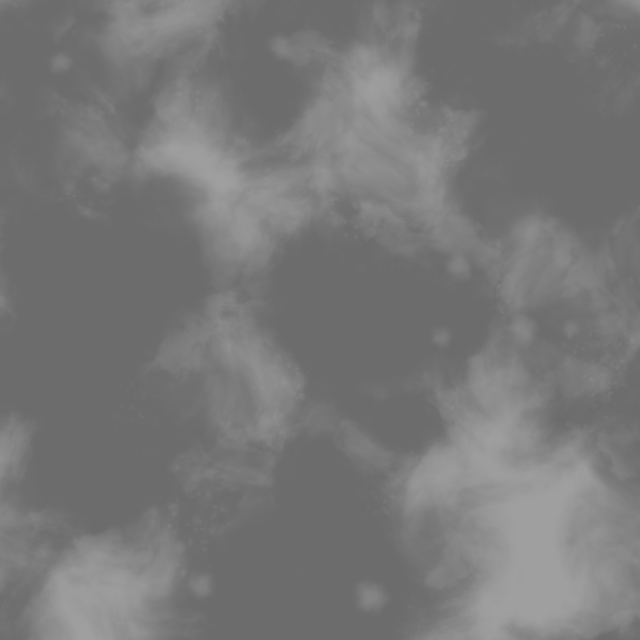
A Shadertoy shader for this texture:

```glsl
// Soft grey clouds over a flat dark floor, with billowy patches, a few round
// glows and clustered fine specks. Gradient-noise fbm shapes the clouds;
// jittered grids of soft discs scatter the glows and specks.

const float FLOOR_GREY = 0.425;
const float PEAK_GREY = 0.625;
const float TAU = 6.2831853;

// Two random values in 0..1 for an integer cell
vec2 hash2(vec2 cell, float seed) {
    uvec2 v = uvec2(ivec2(cell) + ivec2(int(seed) * 131, int(seed) * 57));
    v = v * 1664525u + 1013904223u;
    v.x += v.y * 1664525u;
    v.y += v.x * 1664525u;
    v ^= v >> 16u;
    v.x += v.y * 1664525u;
    v.y += v.x * 1664525u;
    v ^= v >> 16u;
    return vec2(v & 0xffffu) / 65535.0;
}

float cornerSlope(vec2 cell, vec2 offset, float seed) {
    float angle = TAU * hash2(cell, seed).x;
    return dot(vec2(cos(angle), sin(angle)), offset);
}

float gradientNoise(vec2 p, float seed) {
    vec2 cell = floor(p);
    vec2 f = p - cell;
    vec2 w = f * f * f * (f * (f * 6.0 - 15.0) + 10.0);
    vec2 e = vec2(1.0, 0.0);
    float bottom = mix(cornerSlope(cell, f, seed),
                       cornerSlope(cell + e.xy, f - e.xy, seed), w.x);
    float top = mix(cornerSlope(cell + e.yx, f - e.yx, seed),
                    cornerSlope(cell + e.xx, f - e.xx, seed), w.x);
    return mix(bottom, top, w.y);
}

float fbm(vec2 p, int octaves, float gain, float seed) {
    float sum = 0.0;
    float amplitude = 1.0;
    for (int i = 0; i < octaves; i++) {
        sum += amplitude * gradientNoise(p, seed + float(i));
        p = mat2(1.6, 1.2, -1.2, 1.6) * p + 3.7;
        amplitude *= gain;
    }
    return sum;
}

// Soft discs on a jittered grid; share is the fraction of cells filled
float softDiscs(vec2 p, float radius, float share, float seed) {
    vec2 home = floor(p);
    float brightest = 0.0;
    for (int y = -1; y <= 1; y++) {
        for (int x = -1; x <= 1; x++) {
            vec2 cell = home + vec2(x, y);
            vec2 centre = cell + hash2(cell, seed);
            vec2 trait = hash2(cell, seed + 1.0);
            float size = radius * mix(0.6, 1.2, trait.y);
            float fade = 1.0 - smoothstep(0.15, 1.0, distance(p, centre) / size);
            brightest = max(brightest, step(trait.x, share) * fade * mix(0.5, 1.0, trait.y));
        }
    }
    return brightest;
}

// Lays a highlight over a brightness without passing full white
float screen(float base, float highlight) {
    return base + (1.0 - base) * highlight;
}

void mainImage(out vec4 fragColor, in vec2 fragCoord) {
    vec2 uv = fragCoord / iResolution.y;

    // Broad cloud banks with slightly warped outlines
    vec2 warp = vec2(gradientNoise(uv * 7.0, 60.0), gradientNoise(uv * 7.0, 61.0));
    float broad = fbm(uv * 3.2 + 0.2 * warp, 7, 0.5, 4.0);
    float light = smoothstep(-0.12, 0.65, broad);

    // Smaller billows, kept off the dark floor
    float cover = smoothstep(-0.25, 0.1, broad);
    float billow = fbm(uv * 9.0 + 0.25 * warp, 5, 0.55, 20.0);
    light = screen(light, 0.25 * cover * smoothstep(0.05, 0.35, billow));

    // Round glows with ragged rims
    vec2 ragged = uv + 0.006 * vec2(fbm(uv * 40.0, 3, 0.5, 70.0), fbm(uv * 40.0, 3, 0.5, 80.0));
    light = screen(light, 0.5 * softDiscs(ragged * 8.0, 0.23, 0.14, 30.0));

    // Fine specks of shrinking size, clustered in the mid tones
    float cluster = cover * smoothstep(-0.05, 0.35, gradientNoise(uv * 8.0, 90.0));
    float cells = 26.0;
    for (int i = 0; i < 3; i++) {
        float specks = softDiscs(ragged * cells, 0.4, 0.35, 40.0 + 2.0 * float(i));
        light = screen(light, 0.22 * cluster * specks);
        cells *= 1.8;
    }

    fragColor = vec4(vec3(mix(FLOOR_GREY, PEAK_GREY, light)), 1.0);
}
```
